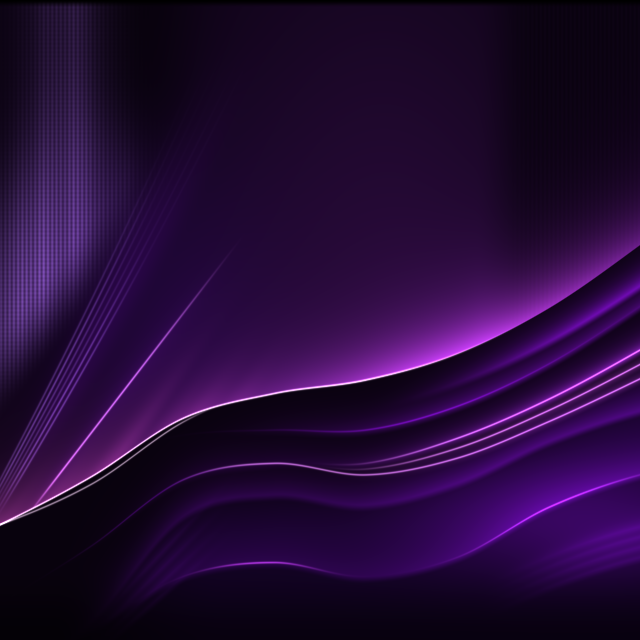
Give the GLSL for this background, as a WebGL 1 fragment shader.

```glsl
precision highp float;
// Dark violet backdrop: glowing ridge, silky folds, threaded curtain and rising streaks.
uniform vec2 u_resolution;

const vec3 NIGHT = vec3(.042, .01, .068);
const vec3 PLUM = vec3(.1, .026, .135);
const vec3 INDIGO = vec3(.05, .004, .11);
const vec3 VIOLET = vec3(.36, .03, .58);
const vec3 ORCHID = vec3(.62, .22, .7);
const vec3 LILAC = vec3(.4, .27, .56);
const vec3 PEARL = vec3(1., .88, .98);
const float LINE = .0017;     // half width of a bright line
const float THREADS = 150.;   // curtain threads across the canvas
const float PI = 3.14159;

// Spline weights of ten knots at x = -1/7, 0, 1/7 ... 8/7
vec4 knotsA, knotsB, knotsC;

vec4 kernel(vec4 t) {
  t = abs(t);
  vec4 inner = 1. + t * t * (1.5 * t - 2.5);
  vec4 outer = 2. + t * (-4. + t * (2.5 - .5 * t));
  return mix(inner, outer, step(1., t)) * step(t, vec4(2.));
}

float curve(vec4 a, vec4 b, vec2 c) {
  return dot(a, knotsA) + dot(b, knotsB) + dot(c, knotsC.xy);
}

float hash(float n) { return fract(sin(n * 127.1) * 43758.5); }

float ramp(float a, float b, float x) { return smoothstep(a, b, x); }

float noise(float x) {
  float i = floor(x);
  return mix(hash(i), hash(i + 1.), ramp(0., 1., x - i));
}

float bell(float d, float width) { return exp(-d * d / (width * width)); }

float stroke(float d) { return bell(d, max(LINE, .8 / u_resolution.y)); }

// Light that fades upward from a fold and drops off beneath it
float sheen(float d, float reach) {
  return exp(-max(d, 0.) / reach) * ramp(-.012, .002, d);
}

// Field over the ridge; d is the height above it
vec3 upperField(vec2 p, float d) {
  vec3 col = NIGHT;
  float shade = 1. - .85 * ramp(.74, .83, p.x);
  col += PLUM * bell(p.x - .6, .3) * bell(p.y - .52, .58) * shade;
  col += INDIGO * bell(p.x - .26, .18) * bell(p.y - .46, .32);
  col *= 1. - .45 * bell(p.x - .22, .09) * ramp(.65, .9, p.y);

  // Threaded curtain
  float width = mix(.125, .06, ramp(.5, .9, p.y));
  float center = mix(.065, .105, ramp(.45, .8, p.y));
  float light = mix(1.1, .38, ramp(.5, .95, p.y));
  light *= ramp(0., .15, p.y - .34 - 1.25 * p.x);
  vec2 thread = sin(p * THREADS * 2. * PI);
  float weave = .78 + .22 * thread.x + .05 * thread.y;
  weave *= .8 + .4 * noise(p.x * 60.);
  col += LILAC * bell(p.x - center, width) * light * weave;
  col *= 1. - .12 * ramp(.78, .85, p.x) * (1. + thread.x);

  // Fan of steep streaks
  float haze = ramp(.2, .4, p.y) * (1. - ramp(.55, .95, p.y));
  for (int i = 0; i < 6; i++) {
    float k = float(i);
    float h = p.y - .25 + .01 * k;
    float off = p.x - h * (.53 + .015 * k) + .08 * h * h;
    float fade = ramp(.18, .28, p.y) * (1. - ramp(.36, .78 - .03 * k, p.y));
    fade += .12 * haze;
    col += LILAC * stroke(off * .88) * fade * (.3 + .5 * hash(k + 3.));
    col += VIOLET * bell(off - .012, .02) * haze * .045;
  }

  // Single bright streak
  float slant = p.x - .052 - (p.y - .206) * .77;
  float slantFade = ramp(.18, .27, p.y) * (1. - ramp(.38, .64, p.y));
  col += mix(ORCHID, PEARL, .35) * stroke(slant * .8) * slantFade * .8;
  col += VIOLET * exp(-abs(slant) / .018) * slantFade * .17;

  // Ridge glow, with soft rays at its left end
  float rays = .55 + .6 * noise((p.x - .72 * p.y) * 38.);
  float leftEnd = 1. - ramp(.25, .5, p.x);
  float peak = .22 + .72 * bell(p.x - .73, .25);
  vec3 glow = ORCHID * peak * mix(1., rays, leftEnd);
  glow += vec3(.24, .09, .16) * rays * leftEnd;
  col += glow * exp(-d / .05);
  return col + VIOLET * exp(-d / .1) * (.1 + .2 * ramp(.45, .8, p.x));
}

// Layered folds under the ridge
vec3 lowerField(vec2 p) {
  float foldA = p.y - curve(vec4(.271, .284, .297, .31), vec4(.329, .359, .402, .466), vec2(.553, .655));
  float foldB = p.y - curve(vec4(.219, .245, .284, .32), vec4(.328, .328, .365, .431), vec2(.521, .622));
  float top = curve(vec4(-.042, .056, .147, .25), vec4(.276, .276, .315, .376), vec2(.453, .538));
  float low = curve(vec4(-.042, .056, .147, .25), vec4(.276, .258, .284, .341), vec2(.408, .479));
  float foldD = p.y - curve(vec4(-.172, -.081, .03, .193), vec4(.227, .211, .245, .31), vec2(.358, .388));
  float foldE = p.y - curve(vec4(-.146, -.068, .017, .099), vec4(.121, .099, .129, .207), vec2(.258, .284));
  float right = ramp(.45, 1., p.x);
  float left = ramp(.08, .36, p.x);

  float light = sheen(foldA, .022) * ramp(.58, .95, p.x) * .95;
  light += sheen(foldB, .025) * ramp(.3, .78, p.x) * .62;
  light += stroke(foldB) * bell(p.x - .66, .2) * .6;
  light += sheen(p.y - top, .028) * left * (.17 + .4 * right);
  light += sheen(foldD, .03) * left * (.32 + .25 * right);
  light += sheen(foldE, .055) * left * (.28 + .27 * right);
  light += bell(p.x - .9, .25) * bell(p.y - .19, .09) * .42;
  light += stroke(p.y - top) * bell(p.x - .24, .1) * .4;

  // Fine fans in both lower corners
  float s = 1. - p.x;
  for (int i = 0; i < 4; i++) {
    float k = float(i);
    float d = p.y - .177 + .256 * s + .51 * s * s + .016 * k;
    light += sheen(d, .012) * ramp(.74, 1., p.x) * .28;
    float e = p.y - .05 - (p.x - .17 - .02 * k) * (1.05 - .06 * k);
    light += sheen(e, .01) * bell(p.x - .25, .06) * .15;
  }
  vec3 col = NIGHT * .75 + INDIGO * .75 * left * ramp(0., .12, top - p.y);
  col += VIOLET * light;

  // Three pale strands that part toward the right
  for (int i = 0; i < 3; i++) {
    float d = p.y - mix(low, top, float(i) * .5);
    float glow = ramp(.24, .42, p.x) * (i == 0 ? 1. : ramp(.48, .75, p.x));
    col += mix(ORCHID, PEARL, .4) * stroke(d) * glow * .75;
    col += ORCHID * sheen(d, .01) * right * .35;
  }
  // Bright crests of the lowest fold
  col += ORCHID * stroke(foldE) * (bell(p.x - .41, .08) + bell(p.x - .87, .11)) * .8;
  return col * (.45 + .55 * ramp(0., .12, p.y));
}

void main() {
  vec2 p = gl_FragCoord.xy / u_resolution;
  vec4 t = p.x * 7. + 1. - vec4(0., 1., 2., 3.);
  knotsA = kernel(t);
  knotsB = kernel(t - 4.);
  knotsC = kernel(t - 8.);

  float d = p.y - curve(vec4(.115, .18, .255, .346), vec4(.385, .406, .447, .518), vec2(.617, .727));
  float blur = 1. / u_resolution.y;
  vec3 col = mix(lowerField(p), upperField(p, max(d, 0.)), ramp(-blur, blur, d));

  // Pearl rim, doubled at its left end
  col += PEARL * stroke(d) * (1. - ramp(.55, .85, p.x)) * .85;
  float part = .012 * sin(PI * min(p.x / .34, 1.));
  col += PEARL * stroke(d + part) * (1. - ramp(.26, .35, p.x)) * .55;
  gl_FragColor = vec4(col * ramp(0., .012, 1. - p.y), 1.);
}
```
